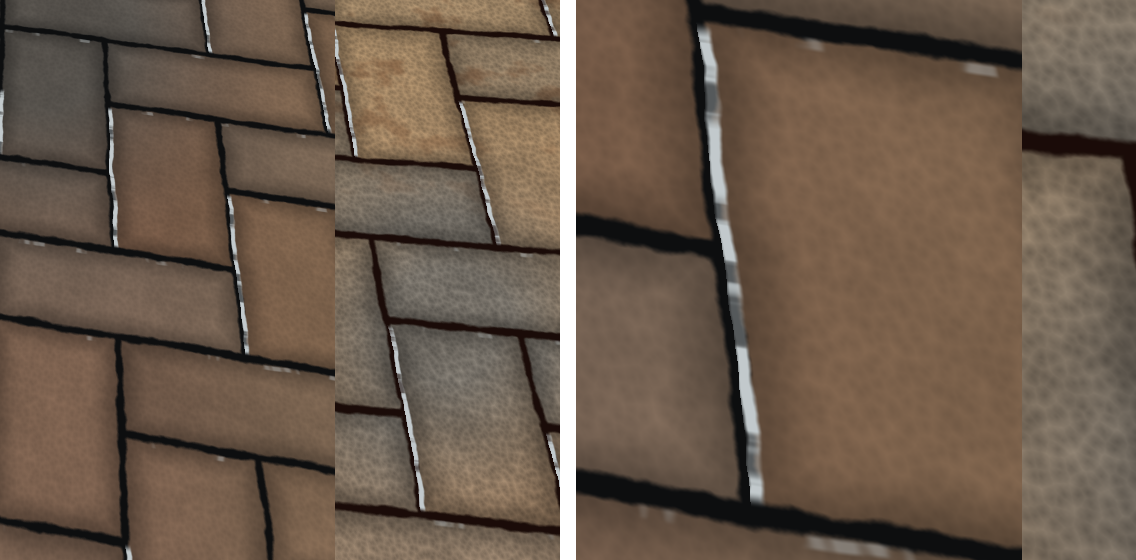
Left: the whole. Right: its middle third, enlarged.
Write a WebGL 1 fragment shader that draws this texture.

```glsl
precision highp float;
// Worn herringbone clay paving in perspective, as two panels meeting at an upright seam.
uniform vec2 u_resolution;

#define SEAM 0.599
#define JOINT vec2(0.026, 0.040)
#define GREY vec3(0.39, 0.38, 0.36)
#define CLAY vec3(0.47, 0.355, 0.28)
#define TAN vec3(0.59, 0.50, 0.37)
#define RUST vec3(0.36, 0.22, 0.13)
#define COLD_GAP vec3(0.05, 0.055, 0.06)
#define WARM_GAP vec3(0.10, 0.045, 0.03)
#define GLINT vec3(0.76, 0.79, 0.80)
#define GRAIN_SCALE vec2(26.0, 17.0)

float hash(vec2 p) {
  return fract(sin(dot(p, vec2(127.1, 311.7))) * 43758.5);
}

// Layered, folded sines: soft mottling in about -1..1
float mottle(vec2 p) {
  float sum = 0.0, amp = 0.5;
  for (int i = 0; i < 5; i++) {
    p = mat2(0.8, 0.6, -0.6, 0.8) * p * 1.8 + 1.7;
    sum += amp * sin(p.x + 1.5 * sin(p.y));
    amp *= 0.62;
  }
  return sum;
}

// Cellular noise: distance to the nearest scattered point
float cellular(vec2 p) {
  vec2 cell = floor(p), f = fract(p);
  float nearest = 2.0;
  for (int y = -1; y <= 1; y++) {
    for (int x = -1; x <= 1; x++) {
      vec2 o = vec2(float(x), float(y));
      vec2 h = vec2(hash(cell + o), hash(cell + o + 57.3));
      nearest = min(nearest, length(o + h - f));
    }
  }
  return nearest;
}

// Ground coordinates whose projection by the three rows is q
vec2 unproject(vec2 q, vec3 rowX, vec3 rowY, vec3 rowW) {
  vec3 g = cross(rowX - q.x * rowW, rowY - q.y * rowW);
  return g.xy / g.z;
}

void main() {
  vec2 p = gl_FragCoord.xy / u_resolution;
  vec2 q = vec2(p.x, 1.0 - p.y);
  float right = step(SEAM, p.x);

  // Perspective of each panel; one unit is one brick width
  vec2 ground;
  if (right > 0.5) {
    ground = unproject(q, vec3(0.2174, -0.0026, 0.6615),
      vec3(0.015, 0.125, 0.4219), vec3(-0.01, -0.045, 1.0));
  } else {
    ground = unproject(q, vec3(0.1823, -0.0039, 0.1862),
      vec3(0.0247, 0.1042, 0.0716), vec3(-0.01, -0.047, 1.0));
  }
  vec2 seed = ground + 19.0 * right;
  vec2 uv = ground + 0.012 * vec2(mottle(seed.yx * 2.3), mottle(seed * 2.1));

  // Herringbone: diagonal phase 0,1 lies flat, 2,3 stands upright
  vec2 cell = floor(uv);
  float phase = floor(mod(cell.x - cell.y + 0.5, 4.0));
  float upright = step(2.0, phase);
  vec2 id = cell - mix(vec2(phase, 0.0), vec2(0.0, 3.0 - phase), upright);
  vec2 size = mix(vec2(2.0, 1.0), vec2(1.0, 2.0), upright);
  vec2 local = uv - id;
  float rnd = hash(id + 23.0 * right);

  // Brick colour: greyer in flat bricks and in one zone per panel
  vec2 greyCentre = mix(vec2(0.08, 0.06), vec2(0.80, 0.60), right);
  vec2 off = (q - greyCentre) / mix(0.27, 0.24, right);
  float grey = exp(-dot(off, off)) + 0.25 * (1.0 - upright) + 0.4 * (rnd - 0.5);
  float golden = mix(0.30 * smoothstep(0.2, 0.6, p.x), 0.78 - 0.35 * q.y, right);
  vec3 color = mix(mix(CLAY, TAN, golden), GREY, clamp(grey, 0.0, 0.9));
  color *= 0.94 + 0.12 * hash(id + 7.7) + 0.11 * right;
  color *= 1.0 - 0.18 * (1.0 - right) * exp(-dot(off, off));

  // Stains, blotches and gritty surface
  float blotch = mottle(seed * 2.6 + rnd * 9.0);
  float grit = cellular(seed * GRAIN_SCALE) - 0.45;
  float fine = mottle(seed * vec2(21.0, 15.0));
  color *= 1.0 + mix(0.05, 0.08, right) * blotch;
  color *= 1.0 + mix(0.09, 0.24, right) * grit + mix(0.025, 0.055, right) * fine;
  float stain = smoothstep(0.15, 0.95, blotch) * right * smoothstep(0.5, 0.1, q.y);
  color = mix(color, RUST, 0.45 * stain);

  // Rounded, darkened rims
  vec2 edge = min(local, size - local);
  color *= mix(0.72, 1.0, smoothstep(0.0, 0.24, min(edge.x, edge.y * 0.8)));

  // Dark gaps of uneven width
  float fray = 1.0 + 0.32 * mottle(seed * 6.0) + 0.12 * fine;
  vec2 gapEdge = edge - JOINT * fray;
  vec2 soft = vec2(0.009, 0.015) + 2.0 / u_resolution.y;
  vec2 open = smoothstep(-soft, soft, gapEdge);
  vec3 gap = mix(COLD_GAP, WARM_GAP, right);
  color = mix(gap, color, open.x * open.y);

  // Bright broken glint down the left side of upright bricks
  float start = mix(0.04, 1.0, step(0.55 + 0.3 * right, rnd));
  float along = smoothstep(start, start + 0.08, local.y)
    * smoothstep(1.98, 1.92, local.y);
  float centre = 0.018 + 0.007 * mottle(seed * 5.0);
  float line = 1.0 - smoothstep(0.010, 0.026, abs(local.x - centre));
  float broken = smoothstep(-0.65, 0.0, mottle(seed.yy * vec2(5.0, 4.0) + rnd * 8.0));
  color = mix(color, GLINT, upright * line * along * mix(0.4, 1.0, broken));

  // Occasional pale flecks under flat gaps
  float lip = 1.0 - smoothstep(0.012, 0.035, abs(local.y - 0.065));
  float fleck = smoothstep(0.45, 0.95, mottle(seed * vec2(5.0, 1.0)));
  color = mix(color, GLINT, 0.4 * lip * fleck * open.x);

  gl_FragColor = vec4(clamp(color, 0.0, 1.0), 1.0);
}
```
